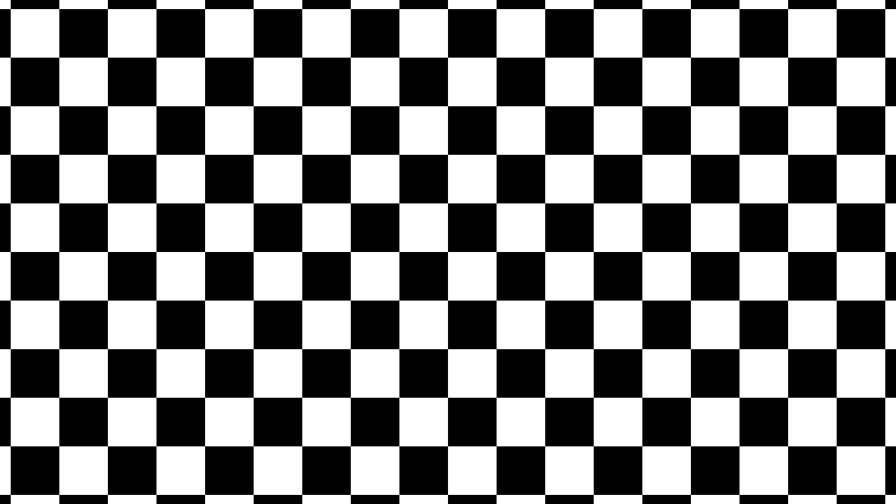
Write a WebGL 2 fragment shader that draws this pattern.

```glsl
#version 300 es
precision highp float;

uniform vec2 u_resolution;
out vec4 fragColor;

const float CELL_SIZE = 0.0964; // side of one square, in canvas heights
const vec3 WHITE = vec3(1.0);
const vec3 BLACK = vec3(0.004);

// Square wave of period 2: +1 on even cells, -1 on odd, ramped across each edge
vec2 softSquareWave(vec2 p, float edgeWidth) {
    vec2 side = 1.0 - 2.0 * mod(floor(p), 2.0);
    vec2 edgeDistance = 0.5 - abs(fract(p) - 0.5);
    return side * clamp(2.0 * edgeDistance / edgeWidth, 0.0, 1.0);
}

// Coverage of the dark squares, from 0 to 1
float checker(vec2 p, float edgeWidth) {
    vec2 wave = softSquareWave(p, edgeWidth);
    return 0.5 + 0.5 * wave.x * wave.y;
}

void main() {
    // Grid centred on the canvas, one unit per square
    float cellPixels = CELL_SIZE * u_resolution.y;
    vec2 grid = (gl_FragCoord.xy - 0.5 * u_resolution) / cellPixels;

    // Edges soften over about one pixel
    float dark = checker(grid, 1.1 / cellPixels);
    fragColor = vec4(mix(WHITE, BLACK, dark), 1.0);
}
```
